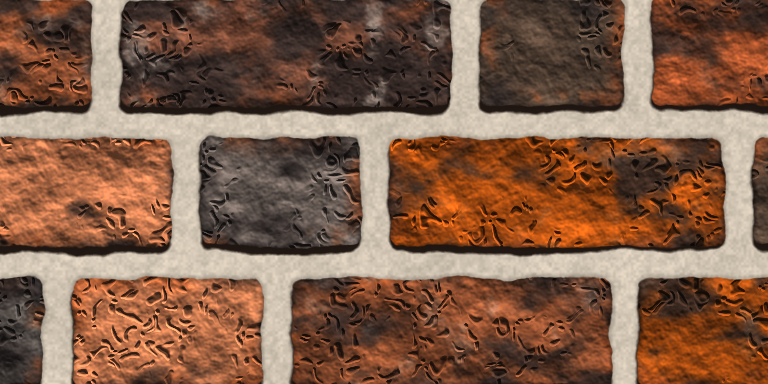
Write a WebGL 2 fragment shader that draws this texture.

```glsl
#version 300 es
precision highp float;
// Weathered brick wall in Flemish bond: headers and stretchers alternate in each course.
// Each course repeats a header/stretcher pair; rounded boxes with noisy edges give the
// outlines, layered and cellular noise give soot, pits and relief lit from above.

uniform vec2 u_resolution;
out vec4 fragColor;

#define COURSE_PITCH 0.3646
#define BRICK_HEIGHT 0.281
#define JOINT 0.076
#define CORNER 0.026
#define EDGE_WOBBLE 0.024
#define SHADOW_DROP 0.015
#define RELIEF 0.05
#define PIT_SCALE 26.0
#define GRAIN 0.11

const vec3 MORTAR = vec3(0.82, 0.77, 0.70);
const vec3 SHADOW = vec3(0.09, 0.055, 0.04);
const vec3 SOOT = vec3(0.17, 0.145, 0.14);
const vec3 ASH = vec3(0.60, 0.55, 0.51);
const vec3 BURNT = vec3(0.60, 0.29, 0.14);

// Per course: header start, header length, stretcher length
const vec3 COURSES[3] = vec3[3](
  vec3(-0.135, 0.375, 0.857), vec3(0.521, 0.419, 0.870), vec3(0.188, 0.497, 0.828));

// Clay colour with soot amount: rust, sooty, umber, red, grey, orange, salmon, charcoal
const vec4 CLAYS[8] = vec4[8](
  vec4(0.51, 0.28, 0.17, 0.45), vec4(0.43, 0.26, 0.19, 0.75),
  vec4(0.30, 0.235, 0.19, 0.15), vec4(0.57, 0.28, 0.15, 0.22),
  vec4(0.40, 0.355, 0.33, 0.30), vec4(0.64, 0.29, 0.07, 0.25),
  vec4(0.68, 0.41, 0.27, 0.08), vec4(0.29, 0.265, 0.25, 0.55));
const int FIRING[12] = int[12](0, 1, 2, 3, 4, 5, 2, 6, 6, 0, 5, 7);

float hash(vec2 p) {
  vec3 q = fract(p.xyx * 0.1031);
  q += dot(q, q.yzx + 33.33);
  return fract((q.x + q.y) * q.z);
}

float noise(vec2 p) {
  vec2 i = floor(p), f = fract(p);
  f = f * f * (3.0 - 2.0 * f);
  return mix(mix(hash(i), hash(i + vec2(1, 0)), f.x),
             mix(hash(i + vec2(0, 1)), hash(i + vec2(1, 1)), f.x), f.y);
}

float layered(vec2 p) {
  float sum = 0.0, amp = 0.5;
  for (int i = 0; i < 5; i++) {
    sum += amp * noise(p);
    p = mat2(1.6, 1.2, -1.2, 1.6) * p + 7.3;
    amp *= 0.5;
  }
  return sum;
}

// Distance to the nearest scattered point
float cellular(vec2 p) {
  vec2 i = floor(p);
  float nearest = 2.0;
  for (int y = -1; y <= 1; y++)
    for (int x = -1; x <= 1; x++) {
      vec2 c = i + vec2(x, y);
      nearest = min(nearest, distance(p, c + vec2(hash(c), hash(c + 41.7))));
    }
  return nearest;
}

float pits(vec2 p) {
  vec2 warped = p * PIT_SCALE + 1.6 * vec2(noise(p * 31.0), noise(p * 29.0 + 5.0));
  return smoothstep(0.34, 0.12, cellular(warped)) * smoothstep(0.48, 0.68, noise(p * 9.0));
}

float surfaceHeight(vec2 p) {
  return layered(p * 9.0) - 0.16 * pits(p);
}

float brickDistance(vec2 p, vec2 halfSize) {
  vec2 q = abs(p) - halfSize + CORNER;
  return length(max(q, 0.0)) + min(max(q.x, q.y), 0.0) - CORNER;
}

void main() {
  vec2 p = gl_FragCoord.xy / u_resolution.y;
  float pixel = 1.0 / u_resolution.y;

  // Locate the brick
  float course = floor((0.5 - p.y) / COURSE_PITCH + 1.5);
  int row = int(mod(course, 3.0));
  vec3 bond = COURSES[row];
  float period = bond.y + bond.z + 2.0 * JOINT;
  float along = p.x - bond.x + 0.5 * JOINT;
  float u = mod(along, period);
  float stretcher = step(bond.y + JOINT, u);
  float size = mix(bond.y, bond.z, stretcher);
  float id = 2.0 * floor(along / period) + stretcher;
  vec2 local = vec2(u - stretcher * (bond.y + JOINT) - 0.5 * (JOINT + size),
                    p.y - 0.5 - (1.0 - course) * COURSE_PITCH);
  vec2 halfSize = 0.5 * vec2(size, BRICK_HEIGHT);
  vec4 clay = CLAYS[FIRING[row * 4 + int(mod(id, 4.0))]];

  // Outline and cast shadow
  float wobble = (layered(p * 15.0) - 0.48) * EDGE_WOBBLE;
  float d = brickDistance(local, halfSize) + wobble;
  float drop = SHADOW_DROP * (0.4 + 1.2 * noise(p * vec2(9.0, 2.0)));
  float shade = brickDistance(local + vec2(0.002, drop), halfSize) + wobble;

  // Mortar with sandy grain
  float grain = noise(p * 150.0) + noise(p * 67.0) - 1.0;
  vec3 mortar = MORTAR * (1.0 + GRAIN * grain + 0.12 * (layered(p * 6.0) - 0.48));
  mortar *= 1.0 - 0.18 * smoothstep(0.014, 0.0, d);
  mortar = mix(mortar, SHADOW, 0.95 * smoothstep(0.003 + pixel, -0.002 - pixel, shade));

  // Clay with mottling, soot, ash and burnt rims
  vec2 s = p + id * 3.1;
  float blotch = layered(s * 7.0 + 2.0 * layered(s * 4.0));
  float rim = smoothstep(-0.06, 0.0, d);
  vec3 brick = clay.rgb * (0.72 + 0.62 * blotch);
  brick = mix(brick, BURNT, 0.7 * rim * smoothstep(0.45, 0.6, layered(s * 11.0 + 9.0)));
  float sootMask = smoothstep(0.72, 0.42, layered(s * vec2(8.0, 12.0) + 20.0) + 0.32 - 0.4 * clay.a - 0.06 * rim);
  brick = mix(brick, SOOT, 0.85 * sootMask);
  brick = mix(brick, ASH, clay.a * 0.6 * smoothstep(0.58, 0.75, layered(s * 13.0 + 50.0)));
  brick *= 1.0 - 0.5 * pits(p);

  // Relief lit from above, dark worn edge
  vec2 toLight = vec2(0.0012, 0.0038);
  float slope = (surfaceHeight(p) - surfaceHeight(p + toLight)) / length(toLight);
  brick *= clamp(1.0 + RELIEF * slope, 0.45, 1.5) * (1.0 + 0.1 * grain);
  brick *= 1.0 - 0.45 * smoothstep(-0.012, 0.0, d) * noise(p * 24.0);

  fragColor = vec4(mix(mortar, brick, smoothstep(pixel, -pixel, d)), 1.0);
}
```
